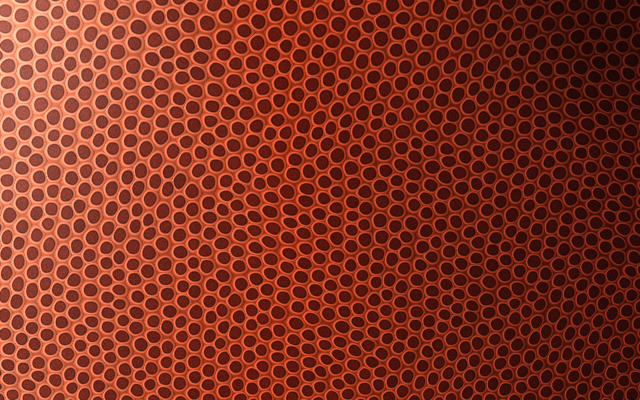
Give the GLSL for this texture, as a Shadertoy shader.

```glsl
const float ROWS = 23.5;        // pebbles per canvas height
const float ROW_STEP = 0.866;   // row spacing of a hexagonal packing
const float JITTER = 0.36;
const float CAP_EDGE = 0.13;    // wall distance where the flat cap begins
const float SHARPNESS = 14.0;   // higher values give more angular cells

vec2 hash2(vec2 p) {
    vec3 q = fract(p.xyx * vec3(0.1031, 0.1030, 0.0973));
    q += dot(q, q.yzx + 33.33);
    return fract((q.xx + q.yz) * q.zy);
}

// Conformal bend that turns the rows but keeps pebbles round, then slight waves
vec2 bendRows(vec2 p, float angle, float bend, float wave) {
    float c = cos(angle), s = sin(angle);
    p = mat2(c, s, -s, c) * p;
    p += bend * vec2(-2.0 * p.x * p.y, p.x * p.x - p.y * p.y);
    p.y += wave * (sin(p.x * 0.27 + 0.6) + 0.5 * sin(p.x * 0.61 + 2.0));
    p.x += wave * (sin(p.y * 0.29 + 1.1) + 0.4 * sin(p.y * 0.73));
    return p;
}

vec2 cellAt(vec2 p) {
    float row = floor(p.y / ROW_STEP);
    return vec2(floor(p.x - 0.5 * mod(row, 2.0)), row);
}

vec2 pebbleCentre(vec2 cell, float jitter) {
    vec2 site = vec2(cell.x + 0.5 + 0.5 * mod(cell.y, 2.0), (cell.y + 0.5) * ROW_STEP);
    return site + jitter * (hash2(cell + 171.0) - 0.5);
}

vec2 nearestCentre(vec2 p, float jitter) {
    vec2 home = cellAt(p), best = p + 9.0;
    for (int j = -2; j <= 2; j++)
    for (int i = -2; i <= 2; i++) {
        vec2 c = pebbleCentre(home + vec2(i, j), jitter);
        if (distance(c, p) < distance(best, p)) best = c;
    }
    return best;
}

// Smooth distance from p to the walls of the cell around centre
float wallDistance(vec2 p, vec2 centre, float jitter, float k) {
    vec2 home = cellAt(p);
    float sum = 0.0;
    for (int j = -2; j <= 2; j++)
    for (int i = -2; i <= 2; i++) {
        vec2 c = pebbleCentre(home + vec2(i, j), jitter);
        vec2 gap = c - centre;
        if (dot(gap, gap) > 0.0001)
            sum += exp(-k * dot(0.5 * (c + centre) - p, normalize(gap)));
    }
    return -log(sum) / k;
}

vec3 ramp(vec3 lit, vec3 middle, vec3 dark, float t) {
    return mix(mix(lit, middle, min(2.0 * t, 1.0)), dark, max(2.0 * t - 1.0, 0.0));
}

float band(float x, float centre, float width) {
    float d = (x - centre) / width;
    return exp(-d * d);
}

void mainImage(out vec4 fragColor, in vec2 fragCoord) {
    vec2 uv = fragCoord / iResolution.xy;
    vec2 plane = (fragCoord - 0.5 * iResolution.xy) / iResolution.y * ROWS;
    float pixel = ROWS / iResolution.y;

    // Pebble geometry: half polygon, half disc
    vec2 p = bendRows(plane, -0.4, 0.004, 0.33);
    vec2 centre = nearestCentre(p, JITTER);
    vec2 offset = p - centre;
    float radius = length(offset);
    float wall = mix(wallDistance(p, centre, JITTER, SHARPNESS), 0.5 - radius, 0.45);
    vec2 chance = hash2(floor(centre * 64.0) + 4096.0);
    float edge = CAP_EDGE + 0.035 * (chance.x - 0.5);
    float soft = 0.015 + 0.45 * pixel;
    float cap = smoothstep(edge - soft, edge + soft, wall);
    float facing = 0.5 + 0.5 * dot(offset / (radius + 0.05), vec2(-0.85, 0.5));

    // Light falls off from the upper left to the right
    float shade = uv.x + mix(0.16 * (1.0 - uv.y), 0.08 * uv.y, uv.x);
    shade = clamp(shade + 0.02 * sin(plane.x * 0.3 + plane.y * 0.2), 0.0, 1.0);
    vec3 capColor = ramp(vec3(0.55, 0.22, 0.17), vec3(0.37, 0.09, 0.055), vec3(0.17, 0.04, 0.035), shade);
    vec3 valleyColor = ramp(vec3(0.96, 0.50, 0.35), vec3(0.74, 0.22, 0.10), vec3(0.38, 0.09, 0.05), shade);
    vec3 rimColor = ramp(vec3(1.0, 0.73, 0.60), vec3(0.96, 0.43, 0.26), vec3(0.58, 0.20, 0.13), shade);

    // Valleys with a soft crease and a lit rim
    float crease = 1.0 - smoothstep(-0.06, 0.05, wall);
    vec3 slope = valleyColor * (1.0 - mix(0.06, 0.4, shade) * crease);
    slope *= 0.82 + 0.32 * facing;
    slope = mix(slope, rimColor, band(wall, edge - 0.065, 0.04) * (0.25 + 0.7 * facing));

    // Matte caps with fine grain and a darker border
    float grain = hash2(floor(plane * 14.0) + 512.0).x - 0.5;
    vec3 top = capColor * (0.94 + 0.12 * chance.y + 0.2 * grain);
    top *= 1.0 - 0.28 * band(wall, edge + 0.03, 0.04);
    vec3 color = mix(slope, top, cap);

    // Glow at the upper left, gloom in the upper right
    vec2 glowReach = (uv - vec2(0.0, 0.95)) * vec2(5.0, 1.7);
    color += vec3(0.16, 0.17, 0.16) * exp(-dot(glowReach, glowReach));
    color *= 1.0 - 0.3 * smoothstep(0.4, 0.0, distance(uv, vec2(1.0, 0.95)));
    fragColor = vec4(color, 1.0);
}
```
